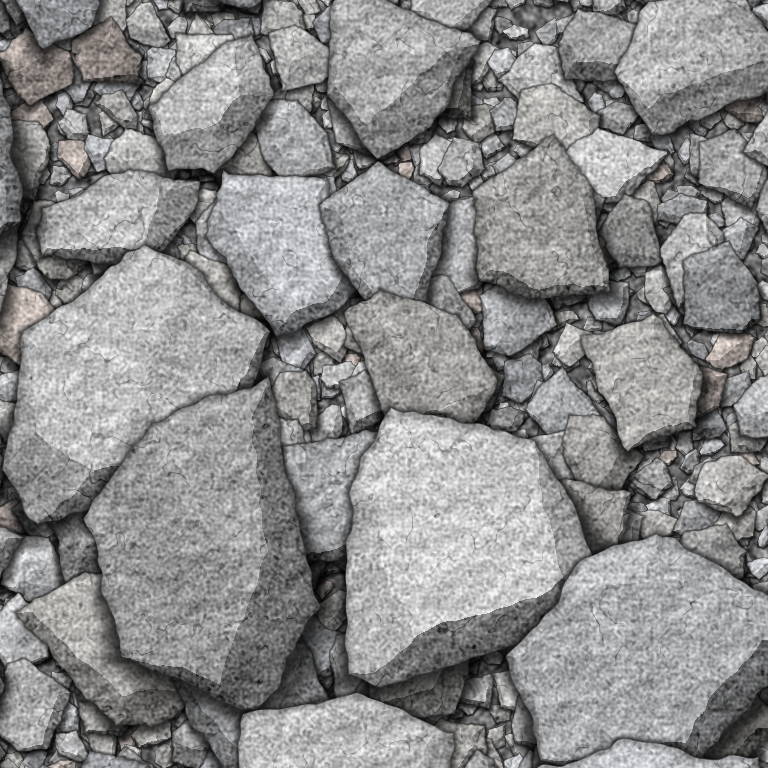
Reproduce this texture procedurally as a three.js fragment shader.

```glsl
// Draws a heap of broken grey stones, from grit in dark gaps up to large faceted blocks.
varying vec2 vUv;

const float TAU = 6.2831853;
const int SIDES = 6;
const int LAYERS = 5;
const float EDGE_SOFTNESS = 0.0013;
const float DARK_ENOUGH = 0.05;
const vec3 LIGHT = vec3(-0.25, 0.6, 0.76);
const vec3 COOL = vec3(0.985, 0.997, 1.02);
const vec3 WARM = vec3(1.01, 1.0, 0.98);
const vec3 RUST = vec3(1.03, 0.97, 0.94);

struct Stone {
  float edge;   // signed distance to the outline, negative inside
  vec3 normal;  // direction of the visible facet
};

vec2 hash2(vec2 p) {
  vec3 q = fract(p.xyx * vec3(0.1031, 0.103, 0.0973));
  q += dot(q, q.yzx + 33.33);
  return fract((q.xx + q.yz) * q.zy);
}

vec2 direction(float angle) {
  return vec2(cos(angle), sin(angle));
}

float cornerSlope(vec2 corner, vec2 offset) {
  return dot(hash2(corner) * 2.6 - 1.3, offset);
}

float gradientNoise(vec2 p) {
  vec2 i = floor(p), f = fract(p);
  vec2 u = f * f * (3.0 - 2.0 * f);
  vec2 e = vec2(1.0, 0.0);
  float low = mix(cornerSlope(i, f), cornerSlope(i + e, f - e), u.x);
  float high = mix(cornerSlope(i + e.yx, f - e.yx), cornerSlope(i + 1.0, f - 1.0), u.x);
  return mix(low, high, u.y);
}

// Offset that makes outlines and creases ragged
vec2 ragged(vec2 p, float amount) {
  return amount * vec2(gradientNoise(p), gradientNoise(p + 57.0));
}

// Convex block: a tilted top face cut by sloping sides
Stone cutStone(vec2 p, vec2 seed, float size) {
  vec2 tilt = (hash2(seed + 5.7) - 0.5) * 0.75;
  vec2 form = hash2(seed + 11.3);
  vec2 shortAxis = direction(form.x * TAU);
  float height = 0.24 - dot(p, tilt);
  Stone stone = Stone(-10.0, vec3(tilt, 1.0));
  for (int i = 0; i < SIDES; i++) {
    float k = float(i);
    vec2 h = hash2(seed + k * 7.31 + 2.0);
    vec2 side = direction((k + form.y + 0.8 * (h.x - 0.5)) * TAU / float(SIDES));
    float reach = size * mix(0.66, 1.0, h.y) * mix(1.0, 0.66, abs(dot(side, shortAxis)));
    float slope = mix(0.5, 4.0, fract(h.x * 7.3 + h.y * 13.1));
    float d = dot(p, side) - reach;
    stone.edge = max(stone.edge, d);
    if (-d * slope < height) {
      height = -d * slope;
      stone.normal = vec3(side * slope, 1.0);
    }
  }
  stone.normal = normalize(stone.normal);
  return stone;
}

// Brightness change from bumps, cracks, speckles and pits
float stoneGrain(vec2 p, vec2 axis) {
  vec2 bed = vec2(dot(p, axis), dot(p, vec2(-axis.y, axis.x)));
  vec2 shift = LIGHT.xy * 0.25;
  float bump = gradientNoise(p * 26.0);
  float bumps = bump - gradientNoise(p * 26.0 + shift);
  float chips = gradientNoise(p * 66.0) - gradientNoise(p * 66.0 + shift * 1.6);
  float bedding = gradientNoise(bed * vec2(9.0, 30.0));
  float grit = gradientNoise(p * 100.0 + 9.0);
  float speckle = gradientNoise(p * 215.0);
  float cracks = (1.0 - smoothstep(0.0, 0.05, abs(bump + 0.2 * grit))) * smoothstep(0.0, 0.3, bedding);
  float pits = smoothstep(0.28, 0.45, grit);
  float relief = 0.2 * bumps + 0.24 * chips + 0.1 * bedding;
  return relief + 0.1 * grit + 0.25 * speckle - 0.15 * pits - 0.2 * cracks;
}

vec3 stoneColor(Stone stone, vec2 uv, vec2 seed) {
  vec2 h = hash2(seed + 23.1);
  float tone = 0.46 + 0.29 * dot(stone.normal, LIGHT) + 0.15 * (h.x - 0.5);
  tone += stoneGrain(uv + h * 3.0, direction(h.y * TAU));
  tone *= 1.0 - 0.22 * smoothstep(-0.03, 0.0, stone.edge);
  vec3 tint = mix(mix(COOL, WARM, h.y), RUST, step(fract(h.x * 9.0), 0.05));
  return clamp(tone, 0.05, 0.96) * tint;
}

// Contact shadow around an outline, widest below and to the right
float contactShadow(float edge, vec2 p) {
  float below = dot(normalize(p + 0.0001), vec2(0.38, -0.92));
  float width = mix(0.03, 0.13, smoothstep(-0.5, 0.9, below));
  return mix(0.22, 1.0, smoothstep(-0.01, width, edge));
}

// Walks from the front stones to the back and stops once nothing more shows through
vec3 stoneHeap(vec2 uv) {
  vec3 color = vec3(0.0);
  float visible = 1.0;
  for (int layer = 0; layer < LAYERS; layer++) {
    float depth = float(layer);
    float cells = 2.7 * pow(1.85, depth);
    float soft = EDGE_SOFTNESS * cells;
    float salt = 103.0 + 97.0 * depth;
    vec2 q = uv * cells;
    vec2 rough = ragged(q * 5.0 + salt, 0.04) + ragged(q * 17.0 + salt, 0.014);
    for (int n = 0; n < 9; n++) {
      float row = floor(float(n) / 3.0 + 0.01);
      vec2 cell = floor(q) + vec2(1.0 - float(n) + 3.0 * row, row - 1.0);
      vec2 seed = cell + salt;
      vec2 center = cell + 0.5 + 0.6 * (hash2(seed) - 0.5);
      vec2 chance = hash2(seed + 41.9);
      float lean = dot(center / cells - 0.5, vec2(1.0));
      float fill = 0.7 + 0.09 * depth - 0.45 * lean / (1.0 + 2.0 * depth);
      float size = mix(0.54, 0.72, chance.y);
      vec2 p = q - center + rough;
      if (chance.x > fill || length(p) > size * 1.25 + 0.13) continue;
      Stone stone = cutStone(p, seed, size);
      float cover = 1.0 - smoothstep(-soft, soft, stone.edge);
      if (cover > 0.0) color += visible * cover * stoneColor(stone, uv, seed);
      visible *= (1.0 - cover) * contactShadow(stone.edge, p);
      if (visible < DARK_ENOUGH) return color + visible * 0.5;
    }
  }
  float ground = 0.4 + 0.3 * gradientNoise(uv * 70.0) + 0.3 * gradientNoise(uv * 150.0);
  return color + visible * ground;
}

void main() {
  gl_FragColor = vec4(stoneHeap(vUv), 1.0);
}
```
